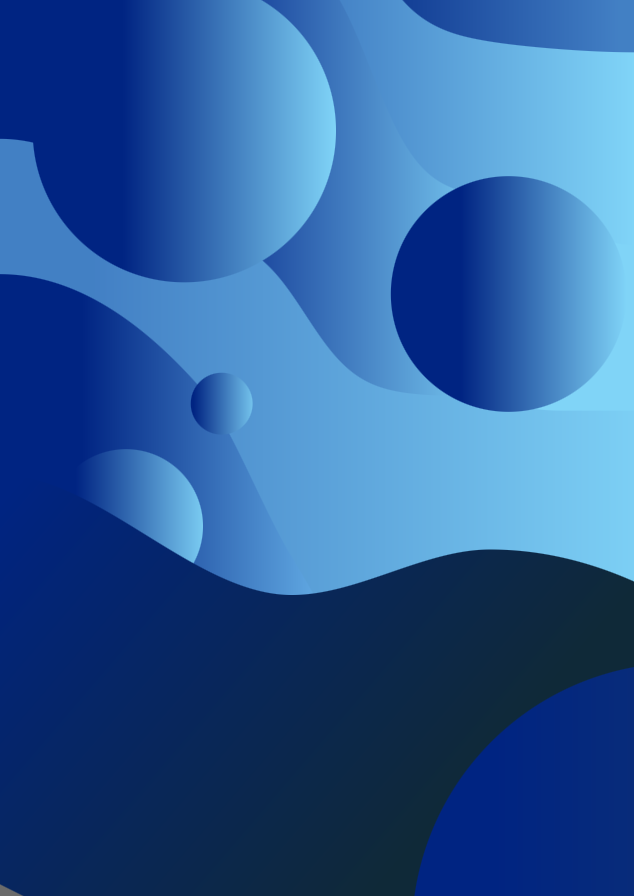
A Shadertoy shader for this background:

```glsl
// Draws layered blue waves and gradient discs over a dark rolling foreground.

const float SHEET_HEIGHT = 7.68; // canvas height in design units, y runs down

const vec3 NAVY  = vec3(0.00, 0.14, 0.51);
const vec3 DUSK  = vec3(0.13, 0.31, 0.64);
const vec3 STEEL = vec3(0.26, 0.50, 0.77);
const vec3 SKY   = vec3(0.37, 0.65, 0.88);
const vec3 PALE  = vec3(0.50, 0.83, 0.97);
const vec3 INK   = vec3(0.06, 0.16, 0.22);
const vec3 GREY  = vec3(0.42);

// Smooth coverage of the region where d is negative
float cover(float d) {
    return clamp(0.5 - d / max(fwidth(d), 1e-5), 0.0, 1.0);
}

// Coverage of the region above or below a wave edge
float above(float y, float edge) { return cover(y - edge); }
float below(float y, float edge) { return cover(edge - y); }

float disc(vec2 p, vec2 centre, float radius) {
    return cover(length(p - centre) - radius);
}

// Linear blend of two colours between positions a and b
vec3 ramp(vec3 from, vec3 to, float a, float b, float x) {
    return mix(from, to, clamp((x - a) / (b - a), 0.0, 1.0));
}

// Falling S-curve, from 1 to 0 around the centre
float fall(float centre, float width, float x) {
    return 1.0 / (1.0 + exp((x - centre) / width));
}

// Wave outlines: height of each edge at x
float middleEdge(float x) {
    return 3.40 - 1.40 * fall(2.62, 0.23, x) + 0.12 * smoothstep(3.8, 4.8, x);
}

float upperEdge(float x) {
    return 1.70 - 2.20 * fall(3.18, 0.22, x) + 0.40 * smoothstep(4.3, 5.42, x);
}

float wedgeEdge(float x) {
    return 0.40 * (1.0 - exp((3.45 - x) / 0.35)) + 0.05 * smoothstep(4.0, 5.42, x);
}

float hillEdge(float x) {
    return 2.35 + 0.33 * x * x + 0.36 * smoothstep(1.7, 2.5, x);
}

float frontEdge(float x) {
    float tail = max(x - 4.2, 0.0);
    return 4.07 + 1.03 * smoothstep(0.0, 2.5, x)
                - 0.39 * smoothstep(2.5, 4.2, x) + 0.18 * tail * tail;
}

void mainImage(out vec4 fragColor, in vec2 fragCoord) {
    vec2 p = vec2(fragCoord.x, iResolution.y - fragCoord.y) * SHEET_HEIGHT / iResolution.y;
    float x = p.x;

    // Open field
    vec3 color = ramp(STEEL, PALE, 0.8, 5.7, x);

    // Upper waves, starting behind the large disc
    float middle = above(p.y, middleEdge(x)) * step(1.58, x);
    color = mix(color, ramp(DUSK, PALE, 2.3, 4.3, x), middle);
    color = mix(color, ramp(STEEL, PALE, 2.8, 5.42, x), above(p.y, upperEdge(x)));
    color = mix(color, ramp(NAVY, STEEL, 2.7, 5.3, x), above(p.y, wedgeEdge(x)));

    // Navy corner joined to the large disc
    float corner = above(p.y, 1.19 + 0.4 * x * x) * step(x, 1.2);
    color = mix(color, NAVY, corner);
    color = mix(color, ramp(NAVY, PALE, 1.05, 2.88, x), disc(p, vec2(1.58, 1.12), 1.30));

    // Disc on the right
    color = mix(color, ramp(NAVY, PALE, 3.95, 5.37, x), disc(p, vec2(4.36, 2.52), 1.01));

    // Left hill with its half-hidden disc, then the small disc on its rim
    color = mix(color, ramp(NAVY, SKY, 0.7, 2.68, x), below(p.y, hillEdge(x)));
    color = mix(color, ramp(NAVY, PALE, 0.65, 1.80, x), disc(p, vec2(1.08, 4.51), 0.66));
    color = mix(color, ramp(NAVY, PALE, 1.66, 2.22, x), disc(p, vec2(1.90, 3.46), 0.265));

    // Dark foreground wave, shaded along a diagonal
    float diagonal = dot(p - vec2(0.0, 4.3), vec2(0.14, 0.12));
    color = mix(color, ramp(NAVY, INK, 0.0, 0.85, diagonal), below(p.y, frontEdge(x)));

    // Large corner disc and grey sliver at the foot
    vec3 cornerBlue = ramp(NAVY, vec3(0.03, 0.17, 0.48), 4.2, 5.4, x);
    color = mix(color, cornerBlue, disc(p, vec2(5.85, 8.00), 2.32));
    color = mix(color, GREY, below(p.y, 7.58 + 0.5 * x));

    fragColor = vec4(color, 1.0);
}
```
